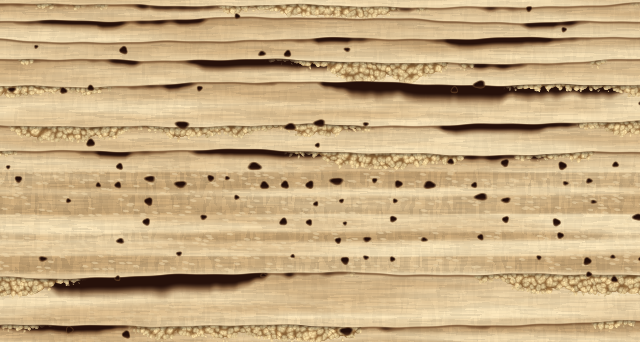
Give the GLSL for this texture, as a Shadertoy shader.

```glsl
// Worm-eaten timber: ragged ledges, dark galleries, crumbly frass and bore holes in banded grain.

float hash(vec2 p) {
    vec3 q = fract(vec3(p.xyx) * 0.1031);
    q += dot(q, q.yzx + 33.33);
    return fract((q.x + q.y) * q.z);
}

// Cellular noise: distance to the nearest seed and that seed's random value
vec2 cells(vec2 p) {
    vec2 home = floor(p), best = vec2(9.0, 0.0);
    for (int j = -1; j <= 1; j++)
    for (int i = -1; i <= 1; i++) {
        vec2 id = home + vec2(i, j);
        float dist = length(id + vec2(hash(id), hash(id + 57.3)) - p);
        if (dist < best.x) best = vec2(dist, hash(id + 19.7));
    }
    return best;
}

// Layered sines: a soft mottling in the plane
float waves(vec2 p) {
    float sum = 0.0, amp = 0.5;
    for (int i = 0; i < 5; i++) {
        sum += amp * sin(p.x + 1.7 * sin(p.y));
        p = mat2(0.8, 0.6, -0.6, 0.8) * p * 1.9 + 2.3;
        amp *= 0.55;
    }
    return sum;
}

// Layered sines: a torn profile along x
float ragged(float x, float seed) {
    float sum = 0.0, amp = 0.5, freq = 2.7;
    for (int i = 0; i < 5; i++) {
        sum += amp * sin(x * freq + seed * (1.7 + float(i)));
        amp *= 0.6;
        freq *= 2.1;
    }
    return sum;
}

// Each ledge: height, gallery depth, gallery centre, frass thickness
const vec4 LEDGES[9] = vec4[9](
    vec4(0.985, 0.010, 0.50, 0.035), vec4(0.940, 0.012, 0.20, 0.000),
    vec4(0.885, 0.020, 1.50, 0.000), vec4(0.822, 0.024, 0.75, 0.070),
    vec4(0.752, 0.042, 1.38, 0.030), vec4(0.635, 0.020, 1.50, 0.040),
    vec4(0.555, 0.018, 0.75, 0.045), vec4(0.195, 0.044, 0.45, 0.055),
    vec4(0.050, 0.020, 0.20, 0.045));

// Planed middle zone, 1 inside
float planed(float y) {
    return smoothstep(0.195, 0.21, y) * smoothstep(0.535, 0.515, y);
}

vec3 wood(vec2 p) {
    float zone = max(planed(p.y), 0.5 * smoothstep(0.14, 0.11, p.y));
    float grain = waves(p * vec2(3.0, 34.0));
    float band = smoothstep(-0.35, 0.35, sin(74.0 * p.y - 2.53)
               + 0.8 * sin(29.0 * p.y + 1.72) + 0.2 * grain) * zone;
    vec3 col = mix(vec3(0.94, 0.86, 0.70), vec3(0.84, 0.72, 0.54),
                   clamp(0.42 + 0.75 * grain, 0.0, 1.0));
    col = mix(col, vec3(0.74, 0.61, 0.43), band * (0.75 + 0.25 * grain));

    // Upright rays, long fibres and pale flecks
    col *= 1.0 + (cells(p * vec2(120.0, 28.0)).y - 0.5) * (0.04 + 0.07 * band);
    col *= 1.0 + (cells(p * vec2(14.0, 210.0)).y - 0.5) * 0.09;
    vec2 fleck = cells(mat2(1.0, 0.15, -0.2, 1.0) * p * vec2(32.0, 85.0));
    col = mix(col, vec3(0.93, 0.84, 0.67),
              smoothstep(0.4, 0.2, fleck.x) * step(0.65, fleck.y) * 0.55 * zone);
    return col;
}

vec3 carveLedges(vec3 col, vec2 p, float px) {
    vec2 crumb = cells(p * 68.0 + waves(p * 30.0) * 0.5);
    float grit = cells(p * 150.0).x;
    vec3 frass = mix(vec3(0.56, 0.40, 0.22), vec3(0.92, 0.82, 0.61),
                     smoothstep(0.85, 0.2, crumb.x) * (1.15 - 0.5 * grit));
    frass *= 0.9 + 0.16 * crumb.y;

    for (int i = 0; i < 9; i++) {
        vec4 ledge = LEDGES[i];
        float seed = float(i) * 2.37 + 1.0;
        float below = ledge.x + 0.012 * ragged(p.x, seed) - p.y;
        float under = smoothstep(-px, px, below);

        // Lit lip above the edge, soft shade under it
        col = mix(col, vec3(0.95, 0.87, 0.71), 0.6 * exp(min(below, 0.0) / 0.007) * (1.0 - under));
        col *= 1.0 - under * exp(-max(below, 0.0) / 0.022) * vec3(0.20, 0.27, 0.35);

        // Gallery: brown fringe around a nearly black core
        float along = (p.x - ledge.z) / (9.0 * ledge.y + 0.05);
        float opening = clamp(1.1 - along * along + 0.5 * ragged(p.x * 3.0, seed), 0.0, 1.0);
        float gap = ledge.y * opening
                  + 0.013 * clamp(2.0 * ragged(p.x * 2.0, seed + 7.0) - 0.6, 0.0, 1.0);
        float fringe = smoothstep(gap * 1.3 + 0.009, gap * 0.8, below) * under;
        float core = smoothstep(gap + 0.003, gap * 0.55, below) * smoothstep(0.002, 0.012, gap) * under;
        col = mix(col, vec3(0.43, 0.28, 0.16), fringe * 0.8);
        col = mix(col, vec3(0.13, 0.05, 0.03), core * 0.95);

        // Frass packed beneath the edge
        float pack = ledge.w * clamp(1.6 * ragged(p.x * 1.3 + 1.0, seed + 4.0) + 0.15, 0.0, 1.0)
                   * (1.0 - 0.9 * opening);
        float heap = smoothstep(0.003, -0.003, below - pack + (crumb.x - 0.4) * 0.022)
                   * smoothstep(0.004, 0.012, pack) * under;
        col = mix(col, frass * (0.7 + 0.3 * smoothstep(0.0, 0.012, below)), heap);
    }
    return col;
}

vec3 boreHoles(vec3 col, vec2 p, float px) {
    vec2 pitch = vec2(0.08, 0.055), id = floor(p / pitch);
    vec2 q = p - (id + 0.5) * pitch;
    q -= (vec2(hash(id + 3.1), hash(id + 8.6)) - 0.5) * vec2(0.034, 0.024);
    float density = mix(0.07, 0.48, planed((id.y + 0.5) * pitch.y));
    float radius = mix(0.004, 0.0105, hash(id + 5.4));
    q.x /= 1.0 + 0.9 * pow(hash(id + 11.2), 3.0);
    q.y += 0.25 * q.x * (hash(id + 2.2) - 0.5);
    float dist = length(q) - radius * (1.0 + 0.12 * sin(3.0 * atan(q.y, q.x) + id.x));
    float present = step(hash(id + 27.0), density);
    col = mix(col, vec3(0.50, 0.35, 0.20), present * 0.6 * smoothstep(0.004, 0.0, dist));
    vec3 inside = mix(vec3(0.13, 0.05, 0.03), vec3(0.37, 0.23, 0.13),
                      smoothstep(0.0, -1.2, q.y / radius) * 0.7);
    return mix(col, inside, present * smoothstep(px, -px, dist));
}

void mainImage(out vec4 fragColor, in vec2 fragCoord) {
    float px = 1.0 / iResolution.y;
    vec2 p = fragCoord * px;
    vec3 col = carveLedges(wood(p), p, px);
    fragColor = vec4(boreHoles(col, p, px), 1.0);
}
```
